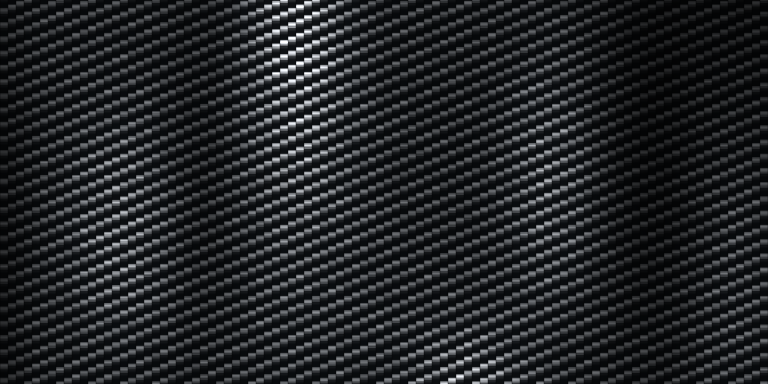
Write a Shadertoy shader that draws this texture.

```glsl
#define COLUMNS 96.0
#define ROWS 27.0
#define STEP_UP 0.25
#define DASH_HEIGHT 0.45
#define THREADS 10.0
#define AMBIENT 0.28
#define SAMPLES 3
#define FIBER_COLOR vec3(0.98, 0.985, 1.0)
#define RESIN_COLOR vec3(0.016, 0.025, 0.034)

float hash(vec2 p) {
    p = fract(p * vec2(0.1031, 0.1137));
    p += dot(p, p.yx + 33.33);
    return fract((p.x + p.y) * p.x * 57.31);
}

// Soft elliptical pool of light
float glow(vec2 uv, vec2 center, vec2 radius) {
    vec2 d = (uv - center) / radius;
    return exp(-dot(d, d));
}

// Reflected light over the whole sheet
float sheen(vec2 uv) {
    float light = AMBIENT;
    light += 0.50 * glow(uv, vec2(0.385, 1.03), vec2(0.055, 0.36));
    light += 0.24 * glow(uv, vec2(0.39, 0.65), vec2(0.08, 0.38));
    light += 0.30 * glow(uv, vec2(0.155, 0.42), vec2(0.065, 0.28));
    light += 0.28 * glow(uv, vec2(0.715, 0.54), vec2(0.055, 0.30));
    light += 0.36 * glow(uv, vec2(0.61, -0.02), vec2(0.07, 0.15));
    light += 0.10 * glow(uv, vec2(0.95, 0.25), vec2(0.05, 0.35));
    light += 0.08 * glow(uv, vec2(0.45, 0.10), vec2(0.25, 0.30));

    // Shadowed bands and edges
    light *= 1.0 - 0.25 * glow(uv, vec2(0.265, 0.55), vec2(0.05, 0.60));
    light *= 1.0 - 0.50 * glow(uv, vec2(0.85, 0.60), vec2(0.07, 0.70));
    light *= 1.0 - 0.55 * glow(uv, vec2(1.0, 1.0), vec2(0.20, 0.40));
    light *= 1.0 - 0.45 * glow(uv, vec2(0.0, 0.4), vec2(0.04, 0.90));
    return light;
}

vec3 weave(vec2 uv) {
    vec2 p = uv * vec2(COLUMNS, ROWS);
    float column = floor(p.x);
    p.y -= column * STEP_UP;
    vec2 cell = fract(p);
    float light = sheen(uv);

    // Raised dash, brightest above its middle
    float along = cell.y / DASH_HEIGHT;
    float dash = smoothstep(0.0, 0.12, along) * (1.0 - smoothstep(0.92, 1.04, along));
    float crown = 0.56 + 0.68 * exp(-pow((along - 0.65) / 0.28, 2.0));

    // Fine threads and a little variation between dashes
    float thread = hash(vec2(column, floor(p.y * THREADS)));
    float tone = 0.92 + 0.16 * hash(vec2(column + 7.0, floor(p.y)));
    float fiber = dash * crown * tone * mix(0.80, 1.12, thread);

    // Dark stretch with a faint sheen, and narrow seams between columns
    float hollow = (1.0 - dash) * (0.04 + 0.16 * smoothstep(0.75, 1.0, cell.y));
    float edge = min(cell.x, 1.0 - cell.x);
    float seam = mix(0.60, 1.0, smoothstep(0.0, 0.12, edge));

    return RESIN_COLOR * min(light * 3.0, 1.2) * seam
         + FIBER_COLOR * light * (fiber + hollow) * seam;
}

void mainImage(out vec4 fragColor, in vec2 fragCoord) {
    // Average a small grid of samples to smooth the edges
    vec3 color = vec3(0.0);
    for (int i = 0; i < SAMPLES * SAMPLES; i++) {
        vec2 offset = (vec2(i % SAMPLES, i / SAMPLES) + 0.5) / float(SAMPLES) - 0.5;
        color += weave((fragCoord + offset) / iResolution.xy);
    }
    fragColor = vec4(color / float(SAMPLES * SAMPLES), 1.0);
}
```
